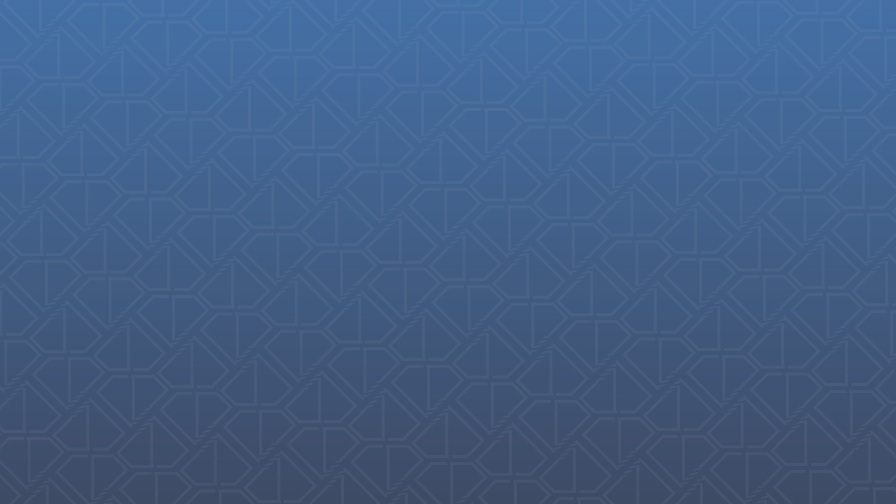
Reproduce this pattern procedurally as a WebGL 2 fragment shader.

```glsl
#version 300 es
precision highp float;
// Faint interlocking gem outlines on a slate-blue vertical gradient.
// A skewed lattice repeats one gem and its half-turn twin; each gem is a
// convex shape from half-planes with a vertical stem and one dashed edge.

#define UNITS 100.0                   // pattern units per canvas height
#define ORIGIN vec2(67.29, 50.76)     // centre of one gem pair
#define STEP_A vec2(12.64, 3.47)      // lattice steps, y pointing down
#define STEP_B vec2(8.03, -15.83)
#define LINE_WIDTH 0.58
#define DASH_PERIOD 0.75
#define LINE_STRENGTH 0.095
#define TOP_COLOR vec3(0.268, 0.440, 0.652)
#define BOTTOM_COLOR vec3(0.242, 0.293, 0.395)
#define LINE_COLOR vec3(0.58, 0.64, 0.70)

uniform vec2 u_resolution;
out vec4 outColor;

// Soft coverage of the region where d is negative.
float fill(float d, float pixel) {
    return 1.0 - smoothstep(-0.5 * pixel, 0.5 * pixel, d);
}

// Coverage of one gem hanging below the pair centre.
float gem(vec2 p, float pixel) {
    float halfWidth = 0.5 * LINE_WIDTH;
    float rising = p.x + p.y;
    float falling = p.x - p.y;

    // Outline: flat top, two bevels, two long sides meeting below.
    float sides = max(abs(rising - 3.9) - 6.7, abs(falling + 3.35) - 7.15);
    float body = max(0.68 - p.y, sides * 0.70711);
    float outline = fill(abs(body) - halfWidth, pixel);

    // Small break in the top bar beside the stem.
    float gap = max(abs(p.x + 0.22) - 0.3, p.y - 1.3);
    outline *= 1.0 - fill(gap, pixel);

    // Lower half of the right side becomes slanted dashes.
    float edge = (rising - 10.6) * 0.70711;
    float along = max(falling + 3.2, -10.2 - falling) * 0.70711;
    float zone = fill(max(abs(edge) - 0.8, along), pixel);
    float phase = fract((p.y + 0.2 * p.x) / DASH_PERIOD) - 0.5;
    float stripe = fill((abs(phase) - 0.27) * DASH_PERIOD, pixel);
    float dashes = stripe * fill(abs(edge) - 0.42, pixel);
    outline = mix(outline, dashes, zone);

    // Vertical stem.
    float stem = max(abs(p.x - 0.5) - halfWidth, abs(p.y - 5.0) - 4.4);
    return max(outline, fill(stem, pixel));
}

// Both gems of every nearby lattice cell.
float latticeLines(vec2 p, float pixel) {
    mat2 lattice = mat2(STEP_A, STEP_B);
    vec2 cell = floor(inverse(lattice) * p + 0.5);
    float lines = 0.0;
    for (int j = -1; j <= 1; j++) {
        for (int i = -1; i <= 1; i++) {
            vec2 q = p - lattice * (cell + vec2(i, j));
            lines = max(lines, max(gem(q, pixel), gem(-q, pixel)));
        }
    }
    return lines;
}

void main() {
    vec2 uv = gl_FragCoord.xy / u_resolution.y;
    float pixel = UNITS / u_resolution.y;
    vec2 p = (uv * UNITS - ORIGIN) * vec2(1.0, -1.0);

    vec3 color = mix(BOTTOM_COLOR, TOP_COLOR, uv.y);
    color = mix(color, LINE_COLOR, LINE_STRENGTH * latticeLines(p, pixel));
    outColor = vec4(color, 1.0);
}
```
